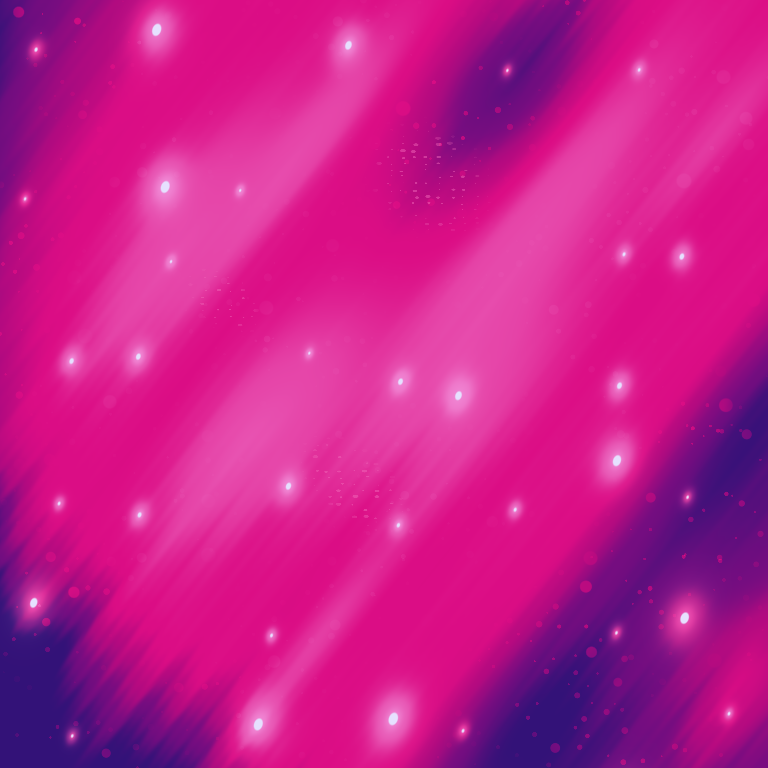
A WebGL 2 fragment shader for this background:

```glsl
#version 300 es
precision highp float;
// Magenta nebula with diagonal light streaks, indigo corners, glowing stars and drifting dust.
uniform vec2 u_resolution;
out vec4 fragColor;

const vec2 ALONG = vec2(0.62, 0.785);
const vec2 ACROSS = vec2(0.785, -0.62);

vec3 hash3(vec2 cell) {
    vec3 q = fract(cell.xyx * vec3(0.1031, 0.1030, 0.0973));
    q += dot(q, q.yxz + 33.33);
    return fract((q.xxy + q.yzz) * q.zyx);
}

// Soft ellipse stretched along the streak direction
float beam(vec2 p, vec2 center, float len, float width) {
    vec2 d = p - center;
    vec2 q = vec2(dot(d, ALONG) / len, dot(d, ACROSS) / width);
    return exp(-dot(q, q));
}

// Layered sines, fine across the streaks and slow along them
float streaks(vec2 p) {
    float a = dot(p, ALONG), n = dot(p, ACROSS), sum = 0.0, amp = 0.5, freq = 23.0;
    for (int i = 0; i < 6; i++) {
        float k = float(i);
        float bend = 1.6 * sin(a * (3.0 + k) + k * 2.1 + n * 9.0);
        sum += amp * sin(n * freq + bend + k * 4.7);
        freq *= 1.83;
        amp *= 0.72;
    }
    return sum;
}

// One randomly sized disc in some of the unit cells
float discs(vec2 p, float density) {
    vec2 cell = floor(p);
    vec3 h = hash3(cell + 17.0);
    float radius = 0.07 + 0.2 * h.z * h.z;
    float d = length(fract(p) - 0.3 - 0.4 * h.xy);
    return (1.0 - smoothstep(radius * 0.75, radius, d)) * step(hash3(cell + 71.0).x, density);
}

// Scattered stars: x is the halo, y the bright core
vec2 stars(vec2 p) {
    vec2 light = vec2(0.0), base = floor(p * 7.0);
    float pixel = 1.0 / min(u_resolution.x, u_resolution.y);
    for (int y = -1; y <= 1; y++)
    for (int x = -1; x <= 1; x++) {
        vec2 cell = base + vec2(x, y);
        vec3 h = hash3(cell + 5.0);
        float present = step(hash3(cell + 43.0).y, 0.65);
        vec2 d = p - (cell + 0.15 + 0.7 * h.xy) / 7.0;
        float size = 0.0015 + 0.0055 * h.z * h.z;
        float r = length(vec2(d.x * 1.15 - d.y * 0.2, d.y * 0.85));
        float halo = exp(-r / (size * 2.6)) + 0.4 * exp(-r * r / (size * size * 22.0));
        light += present * vec2(halo, 1.0 - smoothstep(size - pixel, size + pixel, r));
    }
    return light;
}

// Indigo through magenta to pale pink
vec3 palette(float t) {
    vec3 c = mix(vec3(0.20, 0.07, 0.47), vec3(0.45, 0.05, 0.50), smoothstep(0.0, 0.2, t));
    c = mix(c, vec3(0.71, 0.04, 0.50), smoothstep(0.18, 0.4, t));
    c = mix(c, vec3(0.86, 0.05, 0.52), smoothstep(0.37, 0.55, t));
    c = mix(c, vec3(0.90, 0.27, 0.66), smoothstep(0.54, 0.8, t));
    return mix(c, vec3(0.93, 0.42, 0.76), smoothstep(0.78, 1.05, t));
}

void main() {
    vec2 uv = gl_FragCoord.xy / u_resolution;
    float grain = streaks(uv);
    vec2 p = uv + ALONG * grain * 0.035;
    float tone = 0.56;

    // Pale beams
    tone += 0.25 * beam(p, vec2(0.23, 0.68), 0.23, 0.08);
    tone += 0.20 * beam(p, vec2(0.42, 0.83), 0.19, 0.035);
    tone += 0.30 * beam(p, vec2(0.34, 0.44), 0.19, 0.07);
    tone += 0.23 * beam(p, vec2(0.60, 0.49), 0.21, 0.095);
    tone += 0.25 * beam(p, vec2(0.73, 0.75), 0.25, 0.05);
    tone += 0.15 * beam(p, vec2(0.93, 0.82), 0.19, 0.04);
    tone += 0.18 * beam(p, vec2(0.40, 0.15), 0.15, 0.025);

    // Dark right band, its deep ends and the corner glow
    tone -= 0.38 * smoothstep(0.37, 0.51, dot(p, ACROSS));
    tone -= 0.18 * beam(p, vec2(0.70, 0.05), 0.15, 0.11);
    tone -= 0.14 * beam(p, vec2(0.98, 0.43), 0.20, 0.10);
    tone += 0.32 * beam(p, vec2(0.96, 0.11), 0.13, 0.07);

    // Dark left corners, left edge and upper pocket
    tone -= 0.52 * (1.0 - smoothstep(0.13, 0.43, p.x + p.y * 0.95));
    tone -= 0.30 * (1.0 - smoothstep(0.0, 0.36, p.x + 0.7 * (1.0 - p.y)));
    tone -= 0.18 * exp(-max(uv.x, 0.0) * 15.0);
    tone -= 0.43 * beam(p, vec2(0.66, 0.89), 0.17, 0.08);
    tone += 0.035 * grain;

    // Dust shows most in the dark areas
    float dust = discs(uv * 24.0, 0.3) + 0.8 * discs(mat2(0.8, 0.6, -0.6, 0.8) * uv * 52.0, 0.25);
    dust *= 0.55 + 0.45 * sin(uv.x * 17.0 + 2.0 * sin(uv.y * 13.0));
    tone += dust * mix(0.24, 0.035, smoothstep(0.15, 0.58, tone));

    vec2 star = stars(uv);
    vec3 color = palette(tone + 0.38 * star.x);

    // Three patches of flat pale flecks
    float patches = beam(uv, vec2(0.56, 0.765), 0.06, 0.075)
        + beam(uv, vec2(0.29, 0.61), 0.03, 0.05) + beam(uv, vec2(0.46, 0.37), 0.04, 0.075);
    float flecks = discs(uv * vec2(62.0, 115.0), 0.65) * smoothstep(0.15, 0.7, patches);
    color = mix(color, vec3(0.94, 0.40, 0.72), 0.5 * flecks);

    color = mix(color, vec3(0.95, 0.65, 0.91), 0.4 * min(star.x, 1.0));
    color = mix(color, vec3(0.90, 0.88, 1.0), min(star.y, 1.0));
    fragColor = vec4(color, 1.0);
}
```
